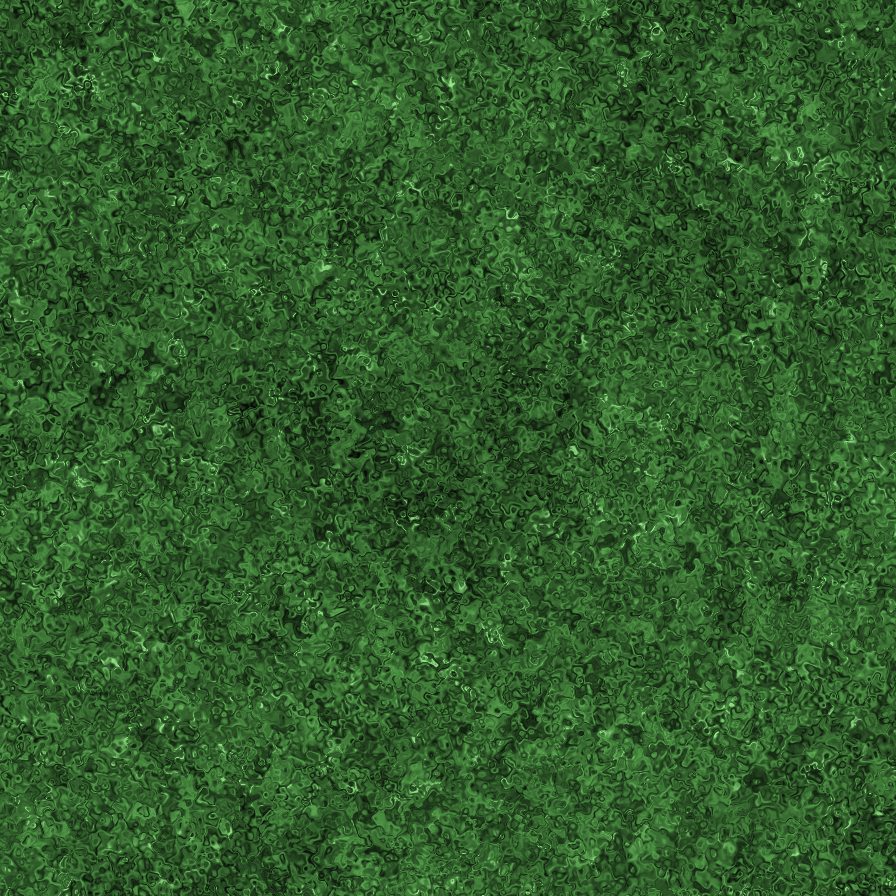
Write a Shadertoy shader that draws this texture.

```glsl
// Dense green turf of tiny curled blades, made from strongly warped noise
#define CURL_SCALE 142.0     // curls across the canvas
#define BLADE_SCALE 150.0    // blade noise cells across the canvas
#define CURL_STRENGTH 5.2    // how far curls drag the blade noise
#define PATCH_SCALE 7.0      // broad light and dark patches
#define PATCH_CONTRAST 0.19
#define BLADE_CONTRAST 0.64
#define MEAN_GREEN 0.355
#define GLINT_SCALE 56.0     // clusters of pale blades
#define GLINT_STRENGTH 0.25
#define LEAF_TINT vec3(0.52, 1.0, 0.455)
#define PALE_TINT vec3(0.60, 1.0, 0.54)

float hash(vec2 cell) {
    return fract(sin(dot(cell, vec2(127.1, 311.7))) * 43758.5453);
}

float valueNoise(vec2 p) {
    vec2 cell = floor(p);
    vec2 f = fract(p);
    f = f * f * (3.0 - 2.0 * f);
    float low = mix(hash(cell), hash(cell + vec2(1.0, 0.0)), f.x);
    float high = mix(hash(cell + vec2(0.0, 1.0)), hash(cell + vec2(1.0, 1.0)), f.x);
    return mix(low, high, f.y);
}

vec2 turn(vec2 p, float angle) {
    float c = cos(angle), s = sin(angle);
    return vec2(c * p.x - s * p.y, s * p.x + c * p.y);
}

// Four rotated octaves, normalised to 0..1
float fbm(vec2 p) {
    float sum = 0.0, weight = 0.5;
    for (int i = 0; i < 4; i++) {
        sum += weight * valueNoise(p);
        p = turn(p, 0.65) * 2.03 + 17.3;
        weight *= 0.5;
    }
    return sum / 0.9375;
}

// Blade brightness: fine noise folded into curls by a coarser vector noise
float curledBlades(vec2 uv) {
    vec2 curlPos = turn(uv, 0.5) * CURL_SCALE;
    vec2 curl = vec2(valueNoise(curlPos + 3.7), valueNoise(turn(curlPos, 0.8) + 41.2));
    vec2 bladePos = turn(uv, 1.1) * BLADE_SCALE + CURL_STRENGTH * curl;
    float broad = valueNoise(bladePos);
    float fine = valueNoise(turn(bladePos, 0.7) * 2.0 + 9.1);
    return mix(broad, fine, 0.25);
}

void mainImage(out vec4 fragColor, in vec2 fragCoord) {
    vec2 uv = fragCoord / iResolution.y;
    float blades = curledBlades(uv);

    // Blades plus broad mottling
    float green = MEAN_GREEN + BLADE_CONTRAST * (blades - 0.5);
    green += PATCH_CONTRAST * (fbm(uv * PATCH_SCALE + 5.0) - 0.5);

    // Rare pale blades gathered in small clusters
    float cluster = smoothstep(0.62, 0.85, valueNoise(turn(uv, 0.3) * GLINT_SCALE + 60.0));
    float glint = cluster * smoothstep(0.66, 0.86, blades);
    green = clamp(green + GLINT_STRENGTH * glint, 0.03, 0.95);

    // Brighter blades lose some saturation
    vec3 tint = mix(LEAF_TINT, PALE_TINT, smoothstep(0.52, 0.7, green));
    vec3 color = green * mix(tint, vec3(0.74, 1.0, 0.70), 0.4 * glint);
    fragColor = vec4(color, 1.0);
}
```
